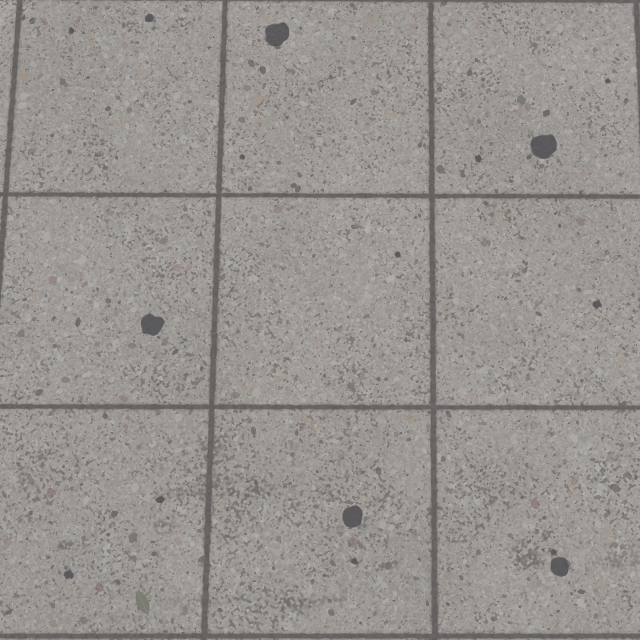
This texture is drawn by a WebGL 2 fragment shader. Its source:

```glsl
#version 300 es
precision highp float;
// Square terrazzo paving slabs seen in mild perspective: three rows of slabs
// with dark joints. Layers of hashed stone chips form the surface; pits,
// smudges, round spots and a few small leaves are scattered per slab.

#define SLAB vec2(0.321, 0.2953)     // slab size at the top edge
#define PERSPECTIVE 0.1237           // growth of the slabs towards the bottom
#define JOINT_HALF vec2(0.0130, 0.0106) // half joint widths, in slabs
#define CHIP_FREQUENCY 84.0          // finest chips per slab
#define CHIP_OPACITY 0.85
#define PIT_STRENGTH 0.6
#define SPOT_CHANCE 0.5              // share of slabs with a large spot
#define SPECK_CHANCE 0.35
#define LEAF_CHANCE 0.22

uniform vec2 u_resolution;
out vec4 fragColor;

const vec3 MORTAR = vec3(0.622, 0.606, 0.592);
const vec3 JOINT = vec3(0.405, 0.388, 0.383);
const vec3 SPOT = vec3(0.335, 0.33, 0.34);
const vec3 LEAF = vec3(0.48, 0.485, 0.44);

vec4 hash4(vec2 p) {
    vec4 q = fract(p.xyxy * vec4(0.1031, 0.1030, 0.0973, 0.1099));
    q += dot(q, q.wzxy + 33.33);
    return fract((q.xxyz + q.yzzw) * q.zywx);
}

float noise(vec2 p) {
    vec2 i = floor(p), f = fract(p);
    f = f * f * (3.0 - 2.0 * f);
    float low = mix(hash4(i).x, hash4(i + vec2(1, 0)).x, f.x);
    float high = mix(hash4(i + vec2(0, 1)).x, hash4(i + vec2(1, 1)).x, f.x);
    return mix(low, high, f.y);
}

vec2 rotate(vec2 p, float angle) {
    float c = cos(angle), s = sin(angle);
    return vec2(c * p.x - s * p.y, s * p.x + c * p.y);
}

// Smooth coverage of the inside of a signed distance
float fill(float d, float blur) {
    return 1.0 - smoothstep(-blur, blur, d);
}

// Mostly grey to pale stone, with some pink, tan and dark chips
vec3 chipColor(float kind, float shade) {
    vec3 color = mix(vec3(0.578, 0.562, 0.551), vec3(0.69, 0.688, 0.668), shade);
    if (kind > 0.77) color = mix(vec3(0.55, 0.49, 0.475), vec3(0.62, 0.575, 0.56), shade);
    if (kind > 0.88) color = vec3(0.64, 0.59, 0.545);
    if (kind > 0.92) color = mix(vec3(0.41, 0.395, 0.395), vec3(0.53, 0.51, 0.505), shade);
    return color;
}

// One layer of angular chips: premultiplied colour and coverage
vec4 chips(vec2 p, float blur, float density) {
    vec4 layer = vec4(0.0);
    for (int y = -1; y <= 1; y++)
    for (int x = -1; x <= 1; x++) {
        vec2 id = floor(p) + vec2(x, y);
        vec4 a = hash4(id), b = hash4(id + 71.0);
        vec2 q = rotate(p - id - a.xy, a.z * 6.2832);
        q.y *= 1.0 + 1.1 * b.x;
        float facet = max(abs(q.x) * 0.9 + abs(q.y + 0.3 * q.x) * 0.5, abs(q.y));
        float d = mix(length(q), facet, 0.85) - mix(0.25, 0.6, b.y * b.y);
        float cover = step(b.z, density) * fill(d, blur);
        layer = mix(layer, vec4(chipColor(b.w, a.w), 1.0), cover);
    }
    return layer;
}

// Irregular round blot of the given radius
float blot(vec2 q, float radius, float seed, float blur) {
    float edge = radius * (0.75 + 0.5 * noise(q / radius * 1.6 + seed * 50.0));
    return fill(length(q) - edge, blur);
}

void main() {
    // Perspective ground plane, counted in slabs from the top edge
    vec2 uv = gl_FragCoord.xy / u_resolution;
    float down = 1.0 - uv.y;
    down -= 0.005 * (uv.x - 0.5) * (1.0 - down);
    float depth = 1.0 + PERSPECTIVE * down;
    vec2 ground = vec2(uv.x - 0.673 - 0.0065 * down, down + 0.001) / (SLAB * depth);
    float pixel = 1.0 / (min(u_resolution.x, u_resolution.y) * SLAB.x * depth);
    vec2 slab = floor(ground), inside = fract(ground);
    float wear = smoothstep(0.0, 3.0, ground.y);

    // Mortar and three sizes of chips
    vec3 color = MORTAR + 0.08 * (noise(ground * 110.0) - 0.5);
    float frequency = CHIP_FREQUENCY;
    for (int i = 0; i < 3; i++) {
        vec4 layer = chips(ground * frequency + float(i) * 37.0,
                           0.6 * pixel * frequency, 0.75 - 0.22 * float(i));
        color = color * (1.0 - layer.a * CHIP_OPACITY) + layer.rgb * CHIP_OPACITY;
        frequency *= 0.56;
    }

    // Uneven tone, dark pits and smudges that increase towards the bottom
    color += 0.03 * (noise(ground * 3.0) - 0.5) + 0.016 * (hash4(slab + 9.0).x - 0.5);
    float grain = noise(rotate(ground, 0.6) * 95.0 + 13.0);
    float patches = noise(rotate(ground, 0.9) * 7.0 + 5.0);
    float pits = smoothstep(0.67, 0.88, grain * 0.75 + patches * 0.25 + 0.04 * wear);
    color = mix(color, vec3(0.40, 0.385, 0.38), pits * PIT_STRENGTH);
    float smudge = smoothstep(0.78, 0.94, noise(ground * vec2(5.0, 13.0) + 3.0));
    smudge *= smoothstep(1.7, 2.6, ground.y) * smoothstep(0.25, 0.65, grain);
    color = mix(color, vec3(0.41, 0.40, 0.39), 0.65 * smudge);

    // Joints with slightly crumbled edges
    vec2 gap = abs(fract(ground + 0.5) - 0.5) - JOINT_HALF;
    float crumble = 0.006 * (noise(ground * 55.0) - 0.5);
    float edge = min(gap.x, gap.y) + crumble;
    color *= 1.0 - 0.06 * fill(edge - 0.009, 0.009);
    vec3 jointColor = JOINT + 0.05 * (noise(ground * 80.0 + 21.0) - 0.5);
    color = mix(color, jointColor, fill(edge, pixel));

    // One large spot and several specks per slab, each by chance
    for (int i = 0; i < 4; i++) {
        vec4 h = hash4(slab + 17.0 * float(i) + 4.0);
        float radius = i == 0 ? mix(0.035, 0.062, h.z) : mix(0.01, 0.024, h.z);
        float present = step(h.w, i == 0 ? SPOT_CHANCE : SPECK_CHANCE);
        float cover = blot(inside - mix(vec2(0.1), vec2(0.9), h.xy), radius, h.z, pixel);
        color = mix(color, SPOT + 0.03 * (grain - 0.5), 0.92 * present * cover);
    }

    // Small lens-shaped leaves with a pale midrib
    vec4 h = hash4(slab + 113.0);
    vec2 q = rotate(inside - mix(vec2(0.1), vec2(0.9), h.xy), h.z * 6.2832);
    float lens = length(vec2(q.x, abs(q.y) + 0.05)) - 0.076;
    float rib = fill(abs(q.y) - 0.0025, 0.0025);
    color = mix(color, LEAF + 0.04 * rib, step(h.w, LEAF_CHANCE) * fill(lens, pixel));

    fragColor = vec4(color, 1.0);
}
```
